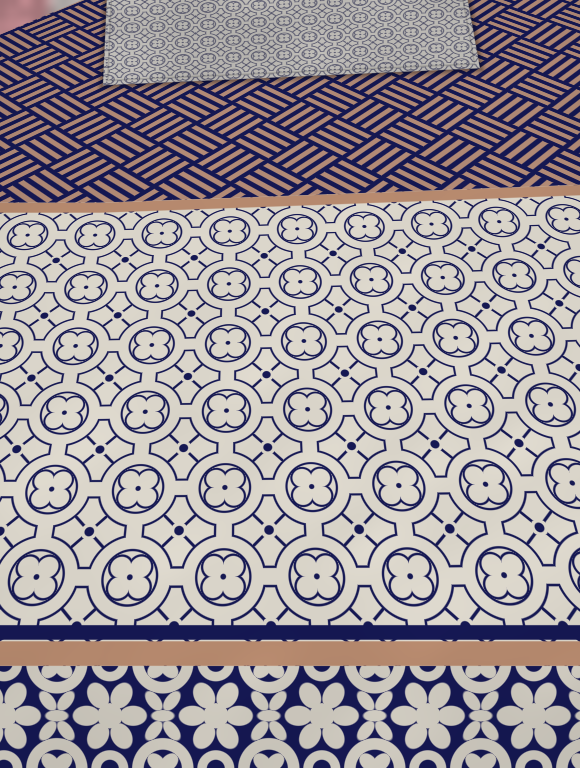
Write a Shadertoy shader that draws this pattern.

```glsl
const vec3 CREAM = vec3(0.875, 0.855, 0.81);
const vec3 NAVY = vec3(0.085, 0.095, 0.33);
const vec3 TAN = vec3(0.73, 0.55, 0.44);
const vec3 DUSTY_TAN = vec3(0.71, 0.55, 0.47);
const vec3 FOLDED_CLOTH = vec3(0.74, 0.73, 0.71);
const vec3 FOLDED_INK = vec3(0.36, 0.36, 0.44);
const vec3 PINK = vec3(0.70, 0.50, 0.52);

// Perspective of the cloth, in canvas heights measured from the top
const float HORIZON = 0.8385;
const float CELL_SCALE = 0.0766;
const float ROW_ORIGIN = 0.629;
const float ROW_STEP = 0.0489;
const float TILT = 0.065;

// Medallion sizes, in cells
const float LINE = 0.0125;
const float OUTER = 0.45;
const float INNER = 0.29;
const float BAR = 0.1;
const float LOBE_OFFSET = 0.106;
const float LOBE_RADIUS = 0.125;

const float STRIPES = 4.0;
const float FLOWER_PERIOD = 0.138;
const vec2 FLOWER_CENTRE = vec2(0.143, 0.932);

float hash(vec2 p) {
    return fract(sin(dot(p, vec2(41.3, 289.1))) * 4375.85);
}

float noise(vec2 p) {
    vec2 i = floor(p), f = fract(p);
    f = f * f * (3.0 - 2.0 * f);
    return mix(mix(hash(i), hash(i + vec2(1, 0)), f.x),
               mix(hash(i + vec2(0, 1)), hash(i + vec2(1, 1)), f.x), f.y);
}

float cover(float d, float soft) {
    return 1.0 - smoothstep(-soft, soft, d);
}

float band(float y, float top, float bottom, float soft) {
    return cover(max(top - y, y - bottom), soft);
}

mat2 rotation(float a) {
    return mat2(cos(a), sin(a), -sin(a), cos(a));
}

float ellipse(vec2 p, vec2 radii) {
    return (length(p / radii) - 1.0) * min(radii.x, radii.y);
}

// Linked rings, quatrefoils, and dotted crosses in the gaps
float medallions(vec2 cell) {
    vec2 q = abs(fract(cell + 0.5) - 0.5);
    vec2 k = 0.5 - q;
    float r = length(q);
    float frame = abs(min(r - OUTER, min(q.x, q.y) - BAR));
    float ring = abs(r - INNER);
    float lobes = min(length(q - LOBE_OFFSET) - LOBE_RADIUS, max(q.x, q.y) - 0.14);
    float ink = min(frame, min(ring, abs(lobes))) - LINE;
    float spoke = max(abs(k.x - k.y) * 0.707 - LINE * 1.3,
                      max(0.095 - length(k), OUTER - r));
    float dots = min(length(k) - 0.053, r - 0.03);
    return min(ink, min(spoke, dots));
}

// Diamonds hatched in alternating directions
float hatching(vec2 cell) {
    vec2 d = vec2(cell.x + cell.y, cell.x - cell.y);
    vec2 id = floor(d), f = fract(d);
    float along = mod(id.x + id.y, 2.0) < 0.5 ? f.x : f.y;
    float stripe = abs(fract(along * STRIPES) - 0.5) / STRIPES - 0.064;
    vec2 edge = abs(f - 0.5);
    return max(stripe, max(edge.x, edge.y) - 0.45);
}

// Six-petal flowers with leaves and scrolls between them
float floral(vec2 p) {
    vec2 q = vec2(abs(fract(p.x + 0.5) - 0.5), abs(p.y));
    float sector = 1.0472;
    float a = mod(atan(q.y, q.x) + sector * 0.5, sector) - sector * 0.5;
    vec2 polar = length(q) * vec2(cos(a), sin(a));
    float flower = min(ellipse(polar - vec2(0.22, 0.0), vec2(0.13, 0.095)),
                       length(q) - 0.12);
    vec2 side = vec2(0.5, 0.0) - q;
    float leaf = ellipse(rotation(0.9) * (q - vec2(0.415, 0.14)), vec2(0.11, 0.06));
    float bud = ellipse(side, vec2(0.11, 0.055));
    vec2 corner = 0.5 - q;
    float scroll = abs(length(corner) - 0.235) - 0.055;
    float drop = ellipse(rotation(0.785) * (corner - 0.06), vec2(0.07, 0.1));
    float arch = abs(length(q - vec2(0.0, 0.5)) - 0.13) - 0.045;
    return min(min(flower, min(leaf, bud)), min(scroll, min(drop, arch)));
}

void mainImage(out vec4 fragColor, in vec2 fragCoord) {
    float px = 0.8 / iResolution.y;
    vec2 p = vec2(fragCoord.x, iResolution.y - fragCoord.y) / iResolution.y;

    // Cloth plane with a slight lift to the right
    float y = p.y + TILT * max(p.x - 0.13, 0.0) * max(0.814 - p.y, 0.0);
    float scale = CELL_SCALE * (y + HORIZON);
    vec2 cell = vec2((p.x - 0.291 - 0.018 * (0.751 - y)) / scale,
                     (1.0 / (y + HORIZON) - ROW_ORIGIN) / ROW_STEP);
    cell += 0.014 * (vec2(noise(p * 9.0), noise(p * 9.0 + 20.0)) - 0.5);
    float soft = px / scale;

    // Main field, hatched field and flower border
    vec3 col = mix(CREAM, NAVY, cover(medallions(cell), soft));
    vec3 hatch = mix(NAVY, DUSTY_TAN, cover(hatching(cell * vec2(0.84, 1.0)), soft * 1.4));
    col = mix(col, hatch, cover(y - 0.264, px));
    vec2 flowerCell = (p - FLOWER_CENTRE) / FLOWER_PERIOD;
    vec3 border = mix(NAVY, CREAM * 0.95, cover(floral(flowerCell), px / FLOWER_PERIOD));
    col = mix(col, border, cover(0.867 - y, px));

    // Plain bands
    col = mix(col, TAN, band(y, 0.264, 0.277, px));
    col = mix(col, NAVY, band(y, 0.814, 0.833, px));
    col = mix(col, TAN, band(y, 0.835, 0.867, px));

    // Light and creases
    float crease = noise(rotation(0.6) * p * vec2(9.0, 22.0));
    col *= 0.96 + 0.045 * crease;
    col *= 1.0 - 0.07 * smoothstep(0.3, 0.75, distance(p, vec2(0.4, 0.5)));

    // Pink cloth showing past the far corner
    float corner = p.x * 0.42 + p.y - 0.045;
    vec3 under = mix(PINK, vec3(0.68, 0.66, 0.65), smoothstep(0.05, 0.08, p.x));
    col = mix(col, under * (0.9 + 0.2 * noise(p * 60.0)), cover(corner, px));

    // Folded piece with the small-scale print and its shadow
    float fold = max(max(0.139 - 0.045 * p.y - p.x, p.x - 0.609 - 0.18 * p.y),
                     p.y + 0.045 * (p.x - 0.134) - 0.111);
    col *= 1.0 - 0.4 * cover(fold - 0.004, 0.006);
    vec2 smallCell = vec2(p.x - 0.139, p.y + 0.045 * p.x) / vec2(0.033, 0.022);
    vec3 folded = mix(FOLDED_CLOTH, FOLDED_INK, cover(medallions(smallCell) - 0.01, px / 0.03));
    folded *= 0.95 + 0.08 * noise(p * vec2(12.0, 30.0));
    folded *= 1.0 - 0.15 * cover(abs(fold + 0.006) - 0.001, px);
    col = mix(col, folded, cover(fold, px));

    fragColor = vec4(col, 1.0);
}
```
